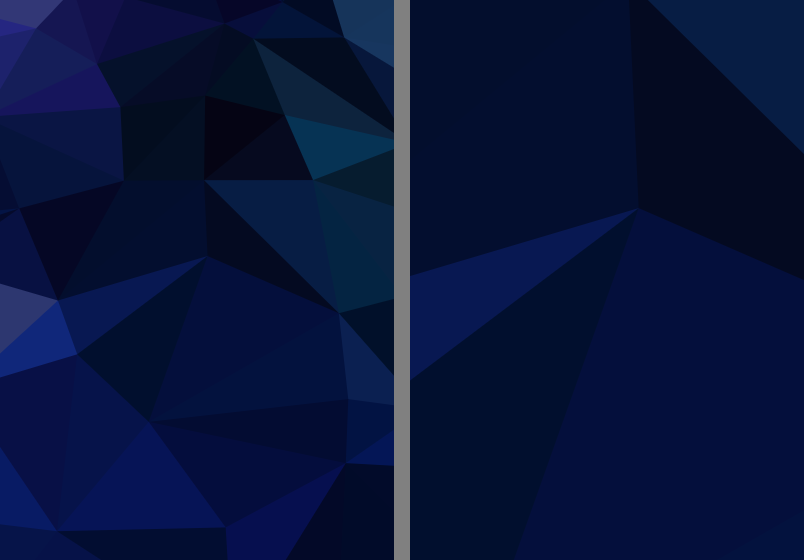
Left, the full canvas; right, a detail of the centre.
A WebGL 2 fragment shader for this background:

```glsl
#version 300 es
precision highp float;
// Low-poly backdrop of flat, dark blue facets, small at the top and large below.
// A widening grid of jittered vertices is split into triangles; each facet takes
// its tone from soft colour fields at its centre and from a random shade.

uniform vec2 u_resolution;
out vec4 fragColor;

vec3 hash3(vec2 p) {
    vec3 q = fract(vec3(p.xyx) * vec3(0.1031, 0.1030, 0.0973) + 0.37);
    q += dot(q, q.yxz + 33.33);
    return fract((q.xxy + q.yzz) * q.zyx);
}

float cross2(vec2 a, vec2 b) { return a.x * b.y - a.y * b.x; }

float area(vec2 a, vec2 b, vec2 c) { return cross2(b - a, c - a); }

// Grid node (column, row): rows run downwards and the cells grow with them
vec2 vertex(vec2 node) {
    vec2 n = node + 0.76 * (hash3(node + 41.0).xy - 0.5);
    return vec2(0.35 + n.x * (0.125 + 0.022 * n.y),
                1.03 - n.y * (0.105 + 0.008 * n.y));
}

// Soft round weight of a colour field
float field(vec2 p, vec2 centre, float radius) {
    vec2 d = (p - centre) / radius;
    return exp(-dot(d, d));
}

vec3 facetColour(vec2 p, vec2 id) {
    vec3 rnd = hash3(id);
    vec3 navy = vec3(0.016, 0.060, 0.265);
    vec3 nearBlack = vec3(0.016, 0.038, 0.110);
    vec3 teal = vec3(0.030, 0.200, 0.300);
    vec3 indigo = vec3(0.120, 0.120, 0.410);
    vec3 royal = vec3(0.060, 0.150, 0.420);

    vec3 col = mix(navy, nearBlack, field(p, vec2(0.38, 0.78), 0.27));
    col = mix(col, teal, 0.9 * field(p, vec2(0.69, 0.66), 0.20));
    col = mix(col, indigo, field(p, vec2(0.0, 0.95), 0.20));
    col = mix(col, royal, 0.9 * field(p, vec2(0.0, 0.40), 0.15));
    col = mix(col, vec3(0.050, 0.090, 0.420), 0.8 * field(p, vec2(0.05, 0.05), 0.20));

    // Random shade and a slight drift towards violet or green
    col *= mix(0.55, 1.30, rnd.x);
    col.rg += (rnd.y - 0.5) * vec2(0.018, -0.035);

    // A few pale facets towards the sides
    float side = smoothstep(0.12, 0.30, abs(p.x - 0.35)) * smoothstep(0.25, 0.45, p.y);
    vec3 pale = mix(vec3(0.21, 0.24, 0.48), vec3(0.10, 0.23, 0.38), smoothstep(0.2, 0.5, p.x));
    return mix(max(col, 0.0), pale, 0.85 * side * step(0.80, rnd.z));
}

// Smoothed inside test against the edge from a to b
float edge(vec2 p, vec2 a, vec2 b, float pixel) {
    return clamp(cross2(b - a, p - a) / (length(b - a) * pixel) + 0.5, 0.0, 1.0);
}

// Adds one counter-clockwise facet, weighted by its coverage
void addFacet(inout vec4 sum, vec2 p, vec2 a, vec2 b, vec2 c, vec2 id, float pixel) {
    float cover = edge(p, a, b, pixel) * edge(p, b, c, pixel) * edge(p, c, a, pixel);
    if (cover > 0.0) sum += cover * vec4(facetColour((a + b + c) / 3.0, id), 1.0);
}

void main() {
    vec2 p = gl_FragCoord.xy / u_resolution * vec2(0.703, 1.0);
    float pixel = 1.0 / u_resolution.y;
    vec4 sum = vec4(0.0);

    for (int row = -1; row < 7; row++) {
        for (int column = -5; column < 5; column++) {
            vec2 cell = vec2(column, row);
            vec2 a = vertex(cell);
            vec2 b = vertex(cell + vec2(0, 1));
            vec2 c = vertex(cell + vec2(1, 1));
            vec2 d = vertex(cell + vec2(1, 0));
            vec2 id = cell * vec2(2.0, 1.0) + 67.0;

            // Split along the diagonal that leaves the fuller triangles
            if (min(area(a, b, c), area(a, c, d)) > min(area(a, b, d), area(b, c, d))) {
                addFacet(sum, p, a, b, c, id, pixel);
                addFacet(sum, p, a, c, d, id + vec2(1, 0), pixel);
            } else {
                addFacet(sum, p, a, b, d, id, pixel);
                addFacet(sum, p, b, c, d, id + vec2(1, 0), pixel);
            }
        }
    }
    fragColor = vec4(sum.rgb / max(sum.a, 0.001), 1.0);
}
```
